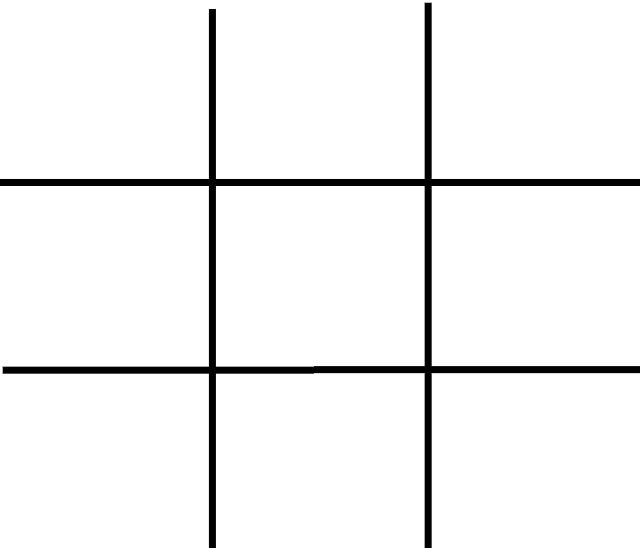
This pattern is drawn by a Shadertoy shader. Its source:

```glsl
// Draws a three by three grid of thick black rules on a white ground.

// Positions are fractions of the canvas; thickness is a fraction of its height.
const vec3 PAPER = vec3(1.0);
const vec3 INK = vec3(0.0);
const float HALF_THICK = 0.0064;
const float LEFT_X = 0.3319;
const float RIGHT_X = 0.6690;
const float LEFT_TOP = 0.9835;
const float RIGHT_TOP = 0.9950;
const float UPPER_Y = 0.6670;
const float LOWER_Y = 0.3245;
const float LOWER_START = 0.0042;
const float STEP_X = 0.4900;    // the lower rule shifts slightly here
const float STEP_RISE = 0.0010;
const float BLEED = 0.1;        // how far rules run past the canvas edge

// Signed distance to an upright box given by two opposite corners.
float boxDistance(vec2 p, vec2 low, vec2 high) {
    vec2 d = abs(p - 0.5 * (low + high)) - 0.5 * (high - low);
    return length(max(d, 0.0)) + min(max(d.x, d.y), 0.0);
}

// Rules with square ends, spanning a range of canvas fractions.
float verticalRule(vec2 uv, vec2 scale, float x, float top) {
    vec2 halfWidth = vec2(HALF_THICK, 0.0);
    return boxDistance(uv * scale, vec2(x, -BLEED) * scale - halfWidth,
                       vec2(x, top) * scale + halfWidth);
}

float horizontalRule(vec2 uv, vec2 scale, float y, float start) {
    vec2 halfWidth = vec2(0.0, HALF_THICK);
    return boxDistance(uv * scale, vec2(start, y) * scale - halfWidth,
                       vec2(1.0 + BLEED, y) * scale + halfWidth);
}

void mainImage(out vec4 fragColor, in vec2 fragCoord) {
    vec2 uv = fragCoord / iResolution.xy;
    vec2 scale = vec2(iResolution.x / iResolution.y, 1.0);

    // Upright rules stop short of the top edge.
    float d = min(verticalRule(uv, scale, LEFT_X, LEFT_TOP),
                  verticalRule(uv, scale, RIGHT_X, RIGHT_TOP));

    // Level rules; the lower one has a small step near the middle.
    float lowerY = LOWER_Y + STEP_RISE * step(STEP_X, uv.x);
    d = min(d, horizontalRule(uv, scale, UPPER_Y, -BLEED));
    d = min(d, horizontalRule(uv, scale, lowerY, LOWER_START));

    // Coverage across one pixel smooths the edges.
    float ink = clamp(0.5 - d * iResolution.y, 0.0, 1.0);
    fragColor = vec4(mix(PAPER, INK, ink), 1.0);
}
```
